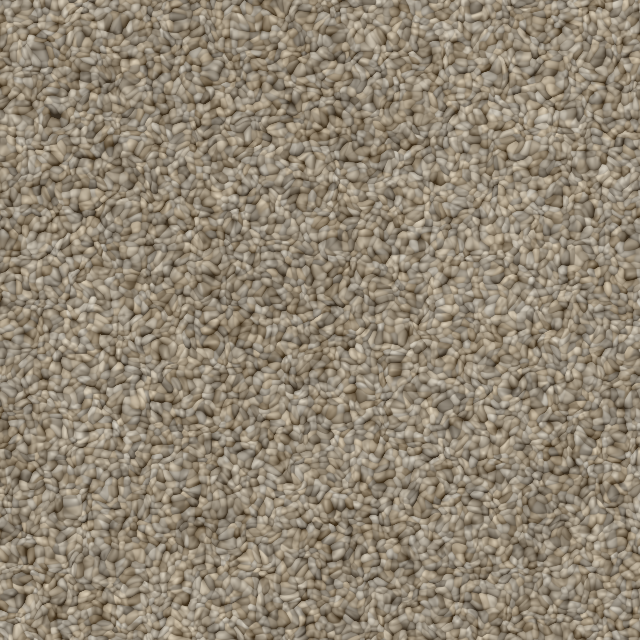
This texture is drawn by a WebGL 1 fragment shader. Its source:

```glsl
precision highp float;
// Short beige carpet pile: each jittered grid cell holds one oval tuft turned at random.
// Tufts are blended by height, domed and side lit, with dark gaps between them;
// fine fibre noise and broad faint patches break up the evenness.

#define TUFTS 88.0        // tufts across the canvas
#define BLEND 16.0        // sharpness of tuft borders
#define DOME 0.95         // darkening from crest to gap
#define TONE_SPREAD 0.52  // brightness difference between tufts
#define SIDE_LIGHT 0.40   // strength of the slanted light
#define FIBRE 0.42        // contrast of fine fibres
#define PATCH 0.22        // contrast of broad patches
#define TINT 0.022        // warm to cool variation
#define MID_TONE 0.53     // average position on the colour ramp
#define SHADOW_COLOUR vec3(0.35, 0.30, 0.23)
#define CREST_COLOUR vec3(0.75, 0.71, 0.64)

uniform vec2 u_resolution;

// Four random values from a cell, without sine
vec4 hash4(vec2 cell) {
  vec4 p = fract(cell.xyxy * vec4(0.1031, 0.1030, 0.0973, 0.1099));
  p += dot(p, p.wzxy + 33.33);
  return fract((p.xxyz + p.yzzw) * p.zywx);
}

float valueNoise(vec2 p) {
  vec2 cell = floor(p);
  vec2 f = fract(p);
  f = f * f * (3.0 - 2.0 * f);
  float low = mix(hash4(cell).x, hash4(cell + vec2(1.0, 0.0)).x, f.x);
  float high = mix(hash4(cell + vec2(0.0, 1.0)).x, hash4(cell + 1.0).x, f.x);
  return mix(low, high, f.y);
}

// Blended tuft surface: x = squared distance to crest, y = tone, z = tint, w = light
vec4 tuftSurface(vec2 p) {
  vec2 home = floor(p);
  vec2 lightDir = normalize(vec2(-0.5, 0.85));
  vec4 sum = vec4(0.0);
  float total = 0.0;
  for (int j = -1; j <= 1; j++) {
    for (int i = -1; i <= 1; i++) {
      vec2 cell = home + vec2(float(i), float(j));
      vec4 place = hash4(cell + 17.0);
      vec4 look = hash4(cell + 211.0);
      vec2 offset = p - cell - mix(vec2(0.08), vec2(0.92), place.xy);

      // Oval distance along a random direction
      float angle = 3.14159 * place.z;
      vec2 axis = vec2(cos(angle), sin(angle));
      vec2 oval = vec2(dot(offset, axis), dot(offset, vec2(-axis.y, axis.x)));
      oval *= vec2(0.82, 1.22);
      float dist2 = dot(oval, oval);

      float weight = exp(BLEND * (0.22 * place.w - dist2));
      sum += weight * vec4(dist2, look.x, look.y, dot(offset, lightDir));
      total += weight;
    }
  }
  return sum / max(total, 1e-9);
}

void main() {
  vec2 uv = gl_FragCoord.xy / min(u_resolution.x, u_resolution.y);

  // Bend the grid so that rows of tufts do not show
  vec2 bend = vec2(valueNoise(uv * 41.0), valueNoise(uv * 41.0 + 90.0)) - 0.5;
  vec4 tuft = tuftSurface(uv * TUFTS + 1.1 * bend);

  // Fine fibres and broad patches
  float fibre = valueNoise(uv * 205.0 + 3.0 * bend) - 0.5;
  float patches = 0.5 * valueNoise(uv * 7.0 + 5.0) + 0.5 * valueNoise(uv * 24.0 + 31.0) - 0.5;

  float shade = MID_TONE + DOME * (0.24 - tuft.x)
    + TONE_SPREAD * (tuft.y - 0.5)
    + SIDE_LIGHT * tuft.w
    + FIBRE * fibre
    + PATCH * patches;

  vec3 colour = mix(SHADOW_COLOUR, CREST_COLOUR, clamp(shade, -0.3, 1.25));
  colour += TINT * (2.0 * tuft.z - 1.0) * vec3(0.7, 0.0, -1.0);
  gl_FragColor = vec4(colour, 1.0);
}
```
